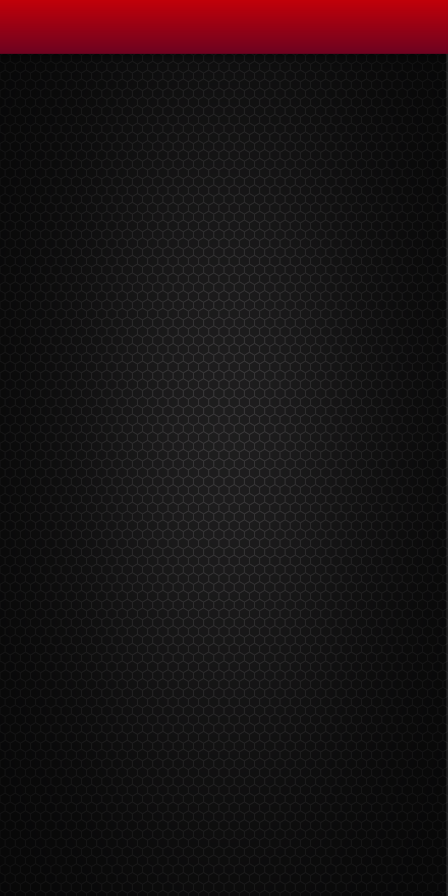
Give the GLSL for this background, as a Shadertoy shader.

```glsl
// Dark honeycomb mesh with a soft central glow below a glossy red header band.

const vec3 RED_TOP = vec3(0.76, 0.00, 0.035);
const vec3 RED_BOTTOM = vec3(0.43, 0.01, 0.125);
const vec3 MESH_DARK = vec3(0.026, 0.026, 0.027);
const vec3 MESH_LIT = vec3(0.116, 0.113, 0.116);
const vec3 WIRE_DARK = vec3(0.060, 0.060, 0.061);
const vec3 WIRE_LIT = vec3(0.215, 0.210, 0.215);

const float HEADER_BASE = 0.940;  // fraction of the canvas height
const float CELLS_ACROSS = 44.0;
const float WIRE_HALF_WIDTH = 0.055;  // in cell widths

// Distance to the nearest wall of a pointy-topped unit hexagon grid.
float hexWallDistance(vec2 p) {
    vec2 period = vec2(1.0, sqrt(3.0));
    vec2 a = mod(p, period) - 0.5 * period;
    vec2 b = mod(p - 0.5 * period, period) - 0.5 * period;
    vec2 local = abs(dot(a, a) < dot(b, b) ? a : b);
    return 0.5 - max(local.x, dot(local, 0.5 * period));
}

// Tall elliptical light that fades toward the borders.
float centralGlow(vec2 uv) {
    vec2 offset = (uv - vec2(0.5, 0.52)) / vec2(0.36, 0.42);
    return exp(-dot(offset, offset));
}

vec3 honeycomb(vec2 p, float pixel, float glow) {
    float wall = hexWallDistance(p * CELLS_ACROSS);
    float blur = 0.5 * pixel * CELLS_ACROSS;
    float wire = 1.0 - smoothstep(WIRE_HALF_WIDTH - blur, WIRE_HALF_WIDTH + blur, wall);
    vec3 cell = mix(MESH_DARK, MESH_LIT, glow);
    return mix(cell, mix(WIRE_DARK, WIRE_LIT, glow), wire);
}

vec3 headerBand(float y) {
    float height = clamp((y - HEADER_BASE) / (1.0 - HEADER_BASE), 0.0, 1.0);
    return mix(RED_BOTTOM, RED_TOP, height);
}

void mainImage(out vec4 fragColor, in vec2 fragCoord) {
    vec2 uv = fragCoord / iResolution.xy;
    vec2 p = fragCoord / iResolution.x;
    float pixel = 1.0 / iResolution.x;

    vec3 color = honeycomb(p, pixel, centralGlow(uv));

    // Narrow shadow cast by the header
    color *= 1.0 - 0.45 * exp(-max(HEADER_BASE - uv.y, 0.0) / 0.006);

    // Faint highlight along the right border
    color += 0.10 * smoothstep(0.994, 0.998, uv.x);

    // Header with a smooth lower edge
    float edge = 0.5 / iResolution.y;
    float header = smoothstep(HEADER_BASE - edge, HEADER_BASE + edge, uv.y);
    color = mix(color, headerBand(uv.y), header);

    fragColor = vec4(color, 1.0);
}
```
